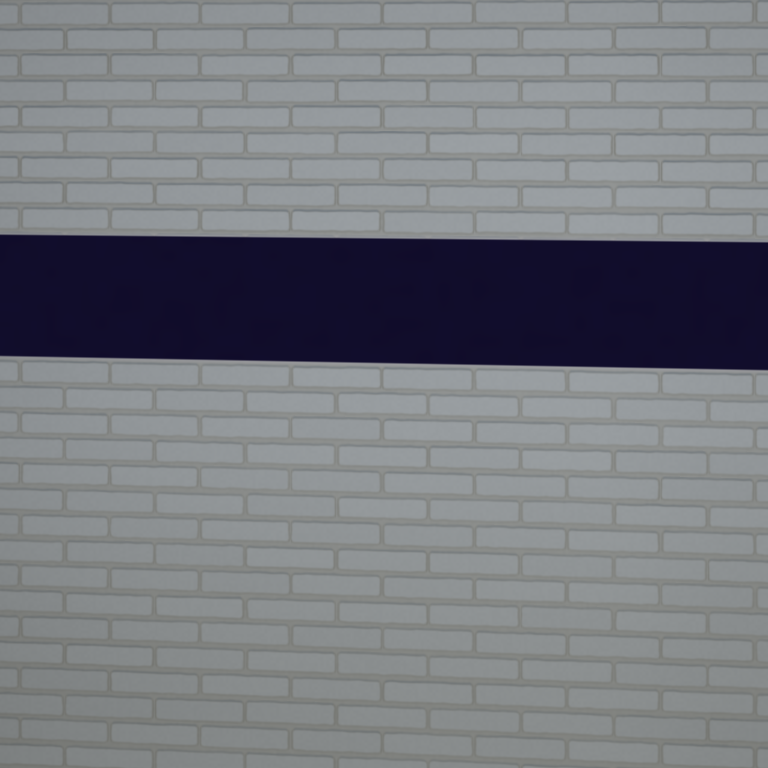
This texture is drawn by a WebGL 2 fragment shader. Its source:

```glsl
#version 300 es
precision highp float;
// A pale running-bond brick wall crossed by a slightly tilted dark indigo stripe.

uniform vec2 u_resolution;
out vec4 outColor;

// Layout, in canvas units (depth is measured down from the top)
const float ROWS = 29.38;
const float COLUMNS = 8.6;
const float FIRST_JOINT = 0.026;
const float COLUMN_STRETCH = 0.029;
const vec2 ROW_TILT = vec2(-0.004, 0.045);     // base slope, growth with depth
const float TILT_PIVOT = 0.56;
const vec2 HALF_GAP = vec2(0.0026, 0.0045);
const float CORNER = 0.0045;
const float SOFTNESS = 0.0022;
const float OUTLINE_OFFSET = 0.0012;
const float OUTLINE_WIDTH = 0.0020;
const vec2 STRIPE_TOP = vec2(0.3055, 0.0100);  // depth at left, slope
const vec2 STRIPE_BOTTOM = vec2(0.4635, 0.0185);

// Colours
const vec3 BRICK = vec3(0.592, 0.612, 0.626);
const vec3 MORTAR = vec3(0.562, 0.572, 0.568);
const vec3 GROUT_EDGE = vec3(0.490, 0.495, 0.480);
const vec3 SHADOW = vec3(0.435, 0.465, 0.490);
const vec3 STRIPE = vec3(0.066, 0.050, 0.168);
const vec3 STRIPE_RIM = vec3(0.62, 0.62, 0.64);

float hash(vec2 p) {
    return fract(sin(dot(p, vec2(127.1, 311.7))) * 43758.5453);
}

float noise(vec2 p) {
    vec2 i = floor(p), f = fract(p);
    f = f * f * (3.0 - 2.0 * f);
    return mix(mix(hash(i), hash(i + vec2(1, 0)), f.x),
               mix(hash(i + vec2(0, 1)), hash(i + vec2(1, 1)), f.x), f.y);
}

float roundedBox(vec2 p, vec2 halfSize, float radius) {
    vec2 q = abs(p) - halfSize + radius;
    return length(max(q, 0.0)) + min(max(q.x, q.y), 0.0) - radius;
}

vec3 brickWall(vec2 p) {
    // Rows fan out slightly; columns widen to the right
    float slope = ROW_TILT.x + ROW_TILT.y * p.y;
    float rowPos = (p.y - slope * (p.x - TILT_PIVOT)) * ROWS;
    float row = floor(rowPos);
    float d = p.x - FIRST_JOINT;
    float columnPos = d * COLUMNS * (1.0 - COLUMN_STRETCH * d) + 0.5 * mod(row, 2.0);
    vec2 id = vec2(floor(columnPos), row);
    float columnScale = COLUMNS * (1.0 - 2.0 * COLUMN_STRETCH * d);
    vec2 cell = 1.0 / vec2(columnScale, ROWS);
    vec2 local = (vec2(columnPos, rowPos) - id - 0.5) * cell;

    // Each brick has its own size, position and worn outline
    float variety = hash(id);
    local -= (vec2(hash(id + 17.0), hash(id + 41.0)) - 0.5) * vec2(0.0018, 0.0012);
    vec2 halfSize = 0.5 * cell - HALF_GAP - vec2(0.0006, 0.0008) * (variety - 0.5);
    float wobble = (noise(p * 90.0) - 0.5) * 0.0014;
    float edge = roundedBox(local, halfSize, CORNER) + wobble;
    float soft = max(SOFTNESS, 1.0 / u_resolution.y);
    float face = 1.0 - smoothstep(-soft, soft, edge);
    vec3 color = mix(MORTAR, BRICK * (0.99 + 0.02 * variety), face);

    // Thin outline: cool shadow on top, weaker warm grout on the other sides
    float offset = (edge - OUTLINE_OFFSET) / OUTLINE_WIDTH;
    float outline = exp(-offset * offset);
    float above = smoothstep(0.004, -0.001, local.y + halfSize.y);
    float below = smoothstep(-0.004, 0.001, local.y - halfSize.y);
    float side = smoothstep(-0.003, 0.001, abs(local.x) - halfSize.x);
    float strength = max(side * 0.72, max(above * 0.72, below * 0.42));
    strength *= 0.55 + 0.65 * mix(hash(id + 73.0), noise(p * 30.0), 0.5);
    strength *= mix(1.1, 0.7, smoothstep(0.15, 0.75, p.y));
    vec3 lineColor = mix(GROUT_EDGE, SHADOW, above * (1.0 - side));
    return mix(color, lineColor, clamp(outline * strength, 0.0, 1.0));
}

// Broad falloff: dim at the left, the corners and the foot of the wall
vec3 lighting(vec2 p) {
    float light = 1.015 - 0.085 * pow(1.0 - p.x, 3.0);
    light -= 0.12 * smoothstep(0.45, 1.05, p.y);
    light -= 0.04 * smoothstep(0.2, 0.0, p.y);
    light -= 0.03 * smoothstep(0.75, 1.0, p.x);
    vec3 warmth = mix(vec3(1.0), vec3(1.005, 1.0, 0.98), smoothstep(0.4, 1.0, p.y));
    return light * warmth;
}

void main() {
    vec2 uv = gl_FragCoord.xy / u_resolution;
    vec2 p = vec2(uv.x, 1.0 - uv.y);
    float grain = noise(p * 260.0) - 0.5;

    vec3 color = brickWall(p) * lighting(p) + 0.010 * grain;

    // Stripe with a thin soft rim along both edges
    float top = p.y - STRIPE_TOP.x - STRIPE_TOP.y * p.x;
    float bottom = STRIPE_BOTTOM.x + STRIPE_BOTTOM.y * p.x - p.y;
    float inside = min(top, bottom);
    float rim = smoothstep(-0.006, -0.001, inside);
    color = mix(color, STRIPE_RIM * lighting(p), 0.6 * rim);
    float soft = max(0.0016, 0.75 / u_resolution.y);
    vec3 stripe = STRIPE + vec3(0.004, 0.004, 0.010) * (noise(p * 45.0) - 0.5);
    color = mix(color, stripe, smoothstep(-soft, soft, inside));

    outColor = vec4(color, 1.0);
}
```
